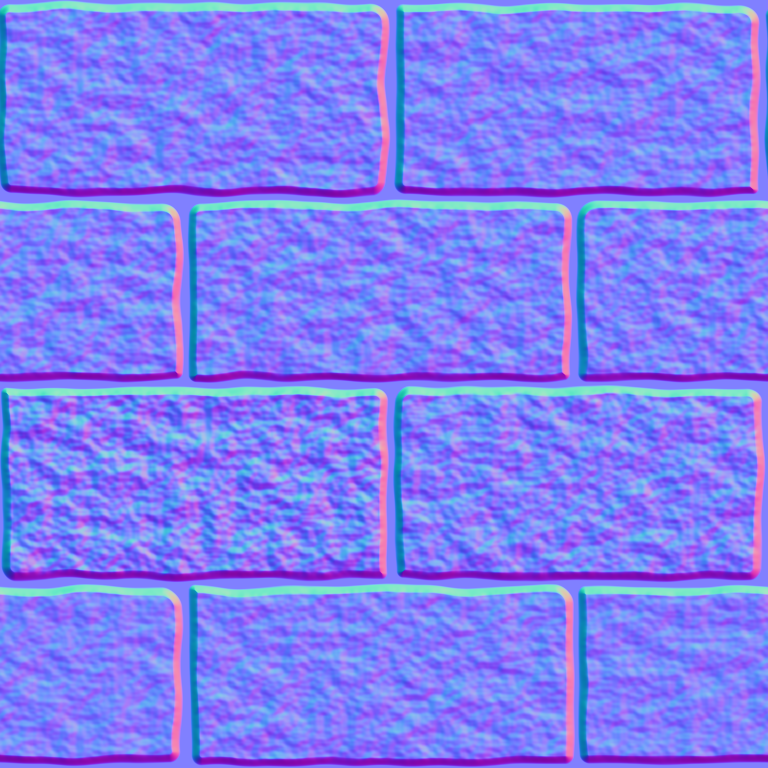
This texture map is drawn by a WebGL 2 fragment shader. Its source:

```glsl
#version 300 es
precision highp float;
// Tangent-space normal map of rough stone bricks laid in running bond.

#define BRICKS_ACROSS 2.0
#define COURSE_PAIRS 2.0
#define COURSE_SPLIT 0.241    // height of the lower course within a pair
#define JOINT_HALF 0.0045     // half width of the mortar joint
#define JOINT_JITTER 0.04     // sideways joint shift, in bricks
#define EDGE_WOBBLE 0.007
#define BEVEL_WIDTH 0.011
#define BEVEL_HEIGHT 0.019
#define GRAIN_SLOPE 0.23
#define GRAIN_PERIOD vec2(24.0, 30.0)
#define SLOPE_LIMIT vec2(2.4, 1.5)  // softens right and top faces
#define SAMPLE_STEP 0.0011

uniform vec2 u_resolution;
out vec4 fragColor;

float hash(vec2 p) {
    vec3 q = fract(p.xyx * vec3(0.1031, 0.1030, 0.0973));
    q += dot(q, q.yzx + 33.33);
    return fract((q.x + q.y) * q.z);
}

// Contribution of one lattice corner to gradient noise
float lattice(vec2 cell, vec2 offset, vec2 period) {
    float angle = 6.28318 * hash(mod(cell, period) + 7.0);
    return dot(vec2(cos(angle), sin(angle)), offset);
}

// Gradient noise that repeats after the given number of cells
float noise(vec2 p, vec2 period) {
    vec2 i = floor(p), f = p - i;
    vec2 w = f * f * f * (f * (f * 6.0 - 15.0) + 10.0);
    vec2 e = vec2(1.0, 0.0);
    float low = mix(lattice(i, f, period), lattice(i + e, f - e, period), w.x);
    float high = mix(lattice(i + e.yx, f - e.yx, period),
                     lattice(i + 1.0, f - 1.0, period), w.x);
    return mix(low, high, w.y);
}

float grain(vec2 p, float seed) {
    float sum = 0.0;
    vec2 period = GRAIN_PERIOD;
    for (int i = 0; i < 3; i++) {
        sum += noise(p * period + seed * 31.0, period) / period.y;
        period *= 2.0;
    }
    return sum * GRAIN_SLOPE;
}

// Position of a vertical joint, in brick widths
float jointAt(float index, float row) {
    vec2 id = vec2(mod(index, BRICKS_ACROSS), row);
    return index + JOINT_JITTER * (hash(id + 41.0) - 0.5);
}

// Box distance with a different rounding at every corner
float brickDistance(vec2 p, vec2 halfSize, vec2 id) {
    vec2 side = step(0.0, p);
    float chance = hash(id * 5.0 + side * 2.0 + 13.0);
    float radius = mix(0.007, 0.024, chance * chance) + 0.012 * side.x * side.y;
    vec2 q = abs(p) - halfSize + radius;
    return length(max(q, 0.0)) + min(max(q.x, q.y), 0.0) - radius;
}

float surfaceHeight(vec2 p) {
    // Course
    float pairIndex = floor(p.y * COURSE_PAIRS);
    float pairHeight = 1.0 / COURSE_PAIRS;
    float yInPair = p.y - pairIndex * pairHeight;
    float upper = step(COURSE_SPLIT, yInPair);
    float row = mod(pairIndex, COURSE_PAIRS) * 2.0 + upper;
    float bottom = upper * COURSE_SPLIT;
    float top = mix(COURSE_SPLIT, pairHeight, upper);

    // Brick within the course
    float x = p.x * BRICKS_ACROSS - 0.5 * (1.0 - upper);
    float index = floor(x);
    index += step(jointAt(index + 1.0, row), x) - step(x, jointAt(index, row));
    float left = jointAt(index, row), right = jointAt(index + 1.0, row);
    vec2 id = vec2(mod(index, BRICKS_ACROSS), row);
    float seed = floor(hash(id + 3.0) * 50.0);

    // Uneven outline
    vec2 local = vec2((x - 0.5 * (left + right)) / BRICKS_ACROSS,
                      yInPair - 0.5 * (bottom + top));
    vec2 halfSize = 0.5 * vec2((right - left) / BRICKS_ACROSS, top - bottom) - JOINT_HALF;
    vec2 period = vec2(14.0);
    vec2 q = p * period + seed;
    vec2 wobble = vec2(noise(q, period), noise(q + 5.3, period));
    float d = brickDistance(local + EDGE_WOBBLE * wobble, halfSize, id);

    // Bevel, with grain of varying strength on the face
    float face = smoothstep(0.0, BEVEL_WIDTH, -d);
    float roughness = mix(0.65, 1.3, hash(id + 23.0));
    return face * (BEVEL_HEIGHT + roughness * grain(p, seed));
}

void main() {
    vec2 p = gl_FragCoord.xy / u_resolution;
    vec2 e = vec2(SAMPLE_STEP, 0.0);
    vec2 slope = vec2(surfaceHeight(p - e) - surfaceHeight(p + e),
                      surfaceHeight(p - e.yx) - surfaceHeight(p + e.yx));
    slope = min(slope / (2.0 * SAMPLE_STEP), SLOPE_LIMIT);
    vec3 normal = normalize(vec3(slope, 1.0));
    fragColor = vec4(normal * 0.5 + 0.5, 1.0);
}
```
